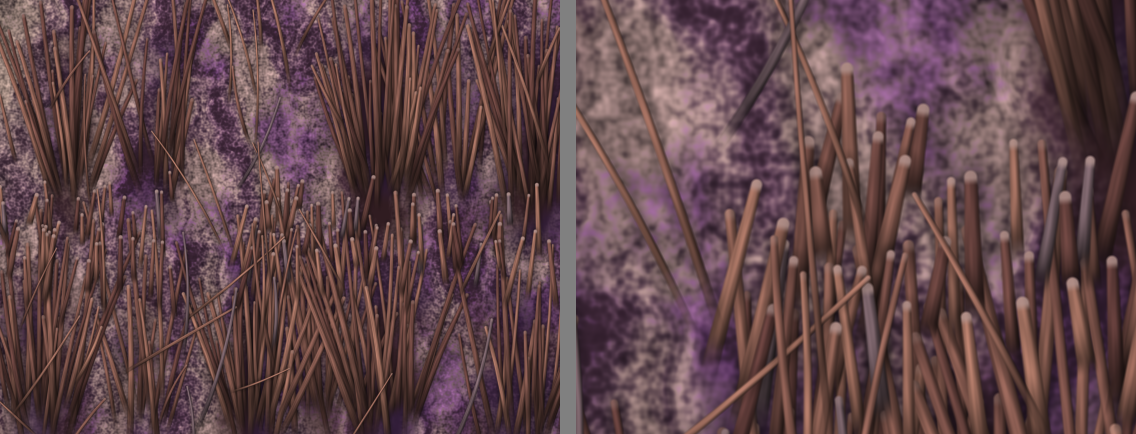
Left, the full canvas; right, a detail of the centre.
Write a Shadertoy shader that draws this texture.

```glsl
vec3 hash3(float n) {
    vec3 v = fract(n * vec3(.1031, .1130, .0973) + vec3(.13, .57, .31));
    v += dot(v, v.yzx + 33.33);
    return fract((v.xxy + v.yzz) * v.zyx);
}

vec2 gradient(vec2 cell) {
    vec3 v = fract(cell.xyx * vec3(.1031, .1030, .0973));
    v += dot(v, v.yzx + 33.33);
    float angle = 6.2832 * fract((v.x + v.y) * v.z);
    return vec2(cos(angle), sin(angle));
}

float noise(vec2 p) {
    vec2 i = floor(p), f = p - i, u = f * f * f * (f * (f * 6. - 15.) + 10.);
    vec2 e = vec2(1, 0);
    return mix(mix(dot(gradient(i), f), dot(gradient(i + e), f - e), u.x),
               mix(dot(gradient(i + e.yx), f - e.yx), dot(gradient(i + 1.), f - 1.), u.x), u.y);
}

float fbm(vec2 p) {
    float sum = 0., amp = 1.;
    for (int i = 0; i < 5; i++) {
        sum += amp * noise(p);
        p = mat2(1.6, 1.2, -1.2, 1.6) * p + 7.3;
        amp *= .56;
    }
    return sum;
}

// Flaking bark: upright plates, side-lit relief, purple stains and grit
vec3 bark(vec2 p) {
    vec2 q = p * vec2(9., 4.) + .5 * vec2(noise(p * 14.), noise(p * 11. + 40.));
    float plate = fbm(q);
    float relief = plate - fbm(q + vec2(.11, -.09));
    float stain = fbm(p * vec2(8., 5.) + 21.) + .3 * (p.x - .65);
    float grit = noise(p * 85.) + .8 * noise(p * 170. + 9.);
    vec3 col = mix(vec3(.38, .26, .35), vec3(.56, .46, .45), smoothstep(-.4, .3, plate + .35 * grit));
    col = mix(col, vec3(.36, .19, .41), .65 * smoothstep(.0, .6, stain + .35 * grit));
    col = mix(col, vec3(.55, .48, .43), .6 * smoothstep(.2, .0, p.x) * smoothstep(.4, .8, p.y));
    col *= 1. + .75 * relief + .42 * grit;
    float crack = smoothstep(.2, .65, -plate - .25 * grit);
    return mix(col, vec3(.20, .12, .18), .8 * crack);
}

// Rounded, tapering stalk with a soft shadow and a faded root
void paintBlade(inout vec3 col, vec2 p, vec2 base, vec2 tip, float bend, float width, float tone, float paleTip) {
    vec2 q = p - base;
    float len = length(tip - base);
    vec2 dir = (tip - base) / len;
    float along = dot(q, dir), h = clamp(along / len, 0., 1.);
    float side = dot(q, vec2(dir.y, -dir.x)) - bend * len * h * (1. - h);
    width *= 1. - .4 * h;
    float d = length(vec2(side, along - h * len)) - width;
    if (d > .009) return;
    float root = smoothstep(0., .25, h), soft = .0009 + .5 / iResolution.y;
    col *= 1. - .16 * root * smoothstep(.009, 0., d);
    vec3 stalk = mix(vec3(.37, .23, .22), vec3(.66, .46, .39), tone);
    stalk = mix(stalk, vec3(.42, .36, .41), .8 * step(.93, tone));
    stalk *= (.62 + .45 * cos(1.5 * (side / width + .35))) * mix(.42, 1., smoothstep(0., .6, h));
    stalk *= 1. + .25 * noise(vec2(side * 300., along * 25.) + tone * 50.);
    stalk = mix(stalk, vec3(.70, .58, .56), paleTip * smoothstep(len - .007, len, along));
    col = mix(col, stalk, root * smoothstep(soft, -soft, d));
}

void mainImage(out vec4 fragColor, in vec2 fragCoord) {
    vec2 p = fragCoord / iResolution.y;
    float wide = iResolution.x / iResolution.y;
    vec3 col = bark(p);

    // Tufts: root x, root y, spread, blade count
    vec4 tufts[11] = vec4[11](
        vec4(.16, .50, .05, 24), vec4(.37, .52, .07, 15), vec4(1.04, .50, .08, 16),
        vec4(.88, .50, .08, 38), vec4(1.24, .48, .08, 34), vec4(.33, -.05, .08, 13),
        vec4(.10, -.04, .09, 27), vec4(.74, -.03, .08, 18), vec4(.58, -.04, .06, 34),
        vec4(.89, -.04, .08, 32), vec4(1.19, -.06, .11, 26));

    // Shadowed hollows behind the tufts
    float hollow = 0., ragged = .05 * fbm(p * vec2(14., 6.) + 60.);
    for (int k = 0; k < 11; k++) {
        vec4 t = tufts[k];
        float rise = p.y - t.y, dx = (p.x - t.x + ragged) / t.z;
        hollow = max(hollow, t.w / 36. * exp(-dx * dx) * smoothstep(-.12, .02, rise) * smoothstep(.54, .25, rise));
    }
    vec3 shade = mix(vec3(.19, .11, .13), vec3(.19, .11, .22), smoothstep(-.1, .4, noise(p * 7.) + .2 * p.x));
    col = mix(col, shade, min(1., 1.1 * hollow));

    // Fanned blades of each tuft
    for (int k = 0; k < 11; k++) {
        vec4 t = tufts[k];
        if (abs(p.x - t.x) > .4 || p.y < t.y - .02 || p.y > t.y + .64) continue;
        for (int i = 0; i < int(t.w); i++) {
            vec3 r = hash3(float(k * 41 + i) + 3.), s = hash3(float(k * 53 + i) + 700.);
            vec2 base = t.xy + vec2((r.x - .5) * 1.7 * t.z, .09 * r.y);
            float height = .22 + .31 * r.z;
            float lean = (r.x - .5) * .5 + (s.x - .5) * .5;
            paintBlade(col, p, base, base + height * vec2(lean, 1.), (s.y - .5) * .16,
                       .0048 + .0035 * s.z, mix(.1, 1., s.y) * (.6 + .4 * float(i) / t.w), .3);
        }
    }

    // Band of short cropped stalks, nearer ones lower and later
    if (p.y > .2 && p.y < .68) {
        for (int i = 0; i < 130; i++) {
            vec3 r = hash3(float(i) + 1300.), s = hash3(float(i) + 1700.);
            float x = r.x * wide;
            if (abs(x - .48) < .085) continue;
            vec2 tip = vec2(x, mix(.59, .41, float(i) / 130.) + .07 * (r.y - .5));
            vec2 base = tip - (.07 + .11 * r.z) * vec2((s.x - .4) * .45, 1.);
            paintBlade(col, p, base, tip, 0., .0052 + .003 * s.y, s.z, .8);
        }
    }

    // Loose stalks lying across at steeper slants
    for (int i = 0; i < 46; i++) {
        vec3 r = hash3(float(i) + 2300.), s = hash3(float(i) + 2900.);
        float angle = (r.z - .5) * (i % 6 == 0 ? 2.6 : 1.2);
        vec2 base = vec2(r.x * wide, mix(-.1, .38, r.y) + .5 * float(i % 2));
        vec2 tip = base + (.14 + .23 * s.x) * vec2(sin(angle), cos(angle));
        paintBlade(col, p, base, tip, (s.y - .5) * .4, .003 + .003 * s.z, .4 + .6 * s.y, .3);
    }
    fragColor = vec4(col, 1.);
}
```
